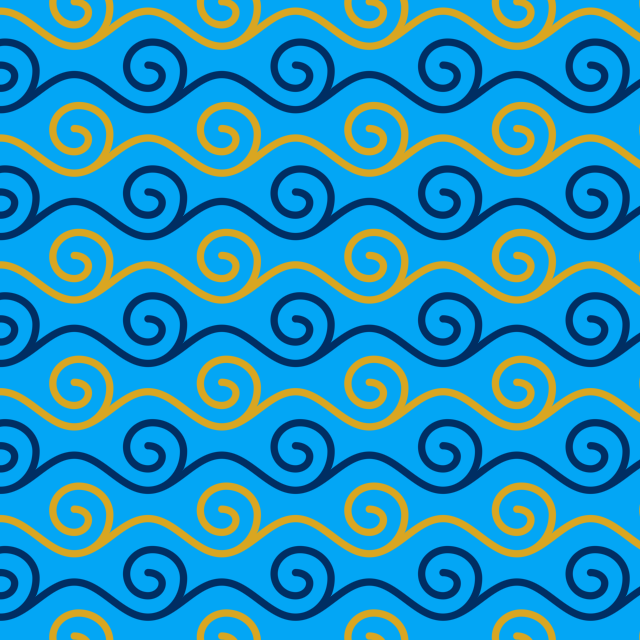
This pattern is drawn by a Shadertoy shader. Its source:

```glsl
// Alternating gold and navy rows of curling waves on a bright blue ground.

const float TAU = 6.2831853;

// Distance to the quarter of an ellipse that lies on the given side of its centre.
float quarterArc(vec2 p, vec2 centre, vec2 radii, vec2 side) {
    p = (p - centre) * side;
    if (min(p.x, p.y) < 0.0) return 1.0;
    float k = length(p / radii);
    float slope = length(p / (radii * radii));
    return abs(k - 1.0) * max(k, 1e-4) / max(slope, 1e-3);
}

// Spiral of quarter arcs, unwinding from a round tip into the wave trough.
float curl(vec2 p) {
    float d = length(p - vec2(0.0, 0.183));
    d = min(d, quarterArc(p, vec2(0.0, 0.111), vec2(0.096, 0.072), vec2(1, 1)));
    d = min(d, quarterArc(p, vec2(0.0, 0.111), vec2(0.096, 0.085), vec2(1, -1)));
    d = min(d, quarterArc(p, vec2(0.0, 0.175), vec2(0.145, 0.149), vec2(-1, -1)));
    d = min(d, quarterArc(p, vec2(0.03, 0.175), vec2(0.175, 0.164), vec2(-1, 1)));
    d = min(d, quarterArc(p, vec2(0.03, 0.145), vec2(0.211, 0.194), vec2(1, 1)));
    return min(d, quarterArc(p, vec2(0.0, 0.145), vec2(0.241, 0.264), vec2(1, -1)));
}

// Sine line with its trough at x = 0.
float wave(vec2 p) {
    float amplitude = 0.119;
    float slope = amplitude * TAU * sin(TAU * p.x);
    return abs(p.y + amplitude * cos(TAU * p.x)) / sqrt(1.0 + slope * slope);
}

// Coverage of all rows of one colour; one wavelength is one unit.
float waveRows(vec2 p, float pixel) {
    p.x = fract(p.x + 0.5) - 0.5;
    p.y = mod(p.y + 0.33, 0.86) - 0.33;
    float d = min(wave(p), curl(p)) - 0.0247;
    return 1.0 - smoothstep(-0.5 * pixel, 0.5 * pixel, d);
}

void mainImage(out vec4 fragColor, in vec2 fragCoord) {
    float wavelength = 0.2305;
    vec2 uv = fragCoord / iResolution.y;
    float pixel = 1.5 / (iResolution.y * wavelength);

    // The navy rows sit half a step across and half a step down.
    vec2 p = (uv - vec2(0.116, 0.5587)) / wavelength;
    vec3 colour = vec3(0.01, 0.65, 0.96);
    colour = mix(colour, vec3(0.85, 0.65, 0.13), waveRows(p, pixel));
    colour = mix(colour, vec3(0.0, 0.18, 0.39), waveRows(p - vec2(0.5, -0.43), pixel));

    fragColor = vec4(colour, 1.0);
}
```
